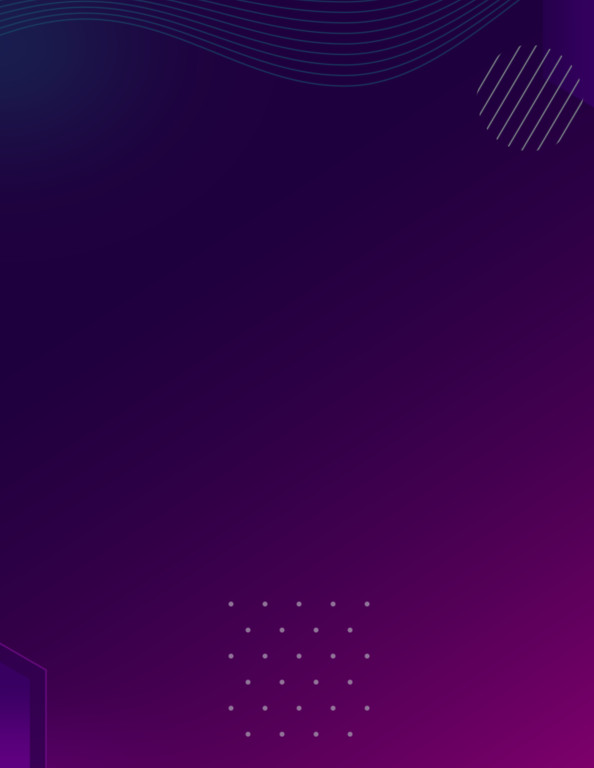
This background is drawn by a WebGL 2 fragment shader. Its source:

```glsl
#version 300 es
precision highp float;
// Dark indigo to magenta diagonal gradient with a teal corner glow, a bundle of
// wavy lines, a striped disc, a staggered dot grid and two hexagon corners.
// Every part is a distance function, measured in units of the canvas height.

#define WAVE_COUNT 9.0
#define WAVE_FREQ 9.28
#define LINE_SOFT 0.0012
#define DISC_CENTER vec2(0.690, 0.8724)
#define DISC_RADIUS 0.069
#define STRIPE_GAP 0.0177
#define DOT_ORIGIN vec2(0.3008, 0.2135)
#define DOT_PITCH vec2(0.0443, 0.0339)
#define DOT_RADIUS 0.0031
#define HEX_LOW vec2(0.0599, 0.1276)
#define HEX_HIGH vec2(0.707, 0.8984)

uniform vec2 u_resolution;
out vec4 fragColor;

// Coverage of the region where d is negative, with a slightly soft edge
float fill(float d) {
    float edge = max(0.0014, 0.7 / u_resolution.y);
    return 1.0 - smoothstep(-edge, edge, d);
}

// Soft line around d = 0
float stroke(float d) {
    float t = d / max(LINE_SOFT, 0.6 / u_resolution.y);
    return exp(-t * t);
}

// Hexagon corner with its vertex at the origin and its body to the lower left
float hexCorner(vec2 q) {
    return max(q.x, dot(q, vec2(0.5, 0.866)));
}

vec3 background(vec2 p) {
    const vec3 indigo = vec3(0.118, 0.0, 0.242);
    const vec3 magenta = vec3(0.495, 0.0, 0.422);
    const vec3 teal = vec3(0.095, 0.140, 0.320);
    float along = dot(vec2(p.x, 1.0 - p.y), vec2(0.54, 0.83));
    float s = clamp((along - 0.35) / 0.9, 0.0, 1.0);
    vec3 color = mix(indigo, magenta, pow(s, 1.6));
    vec2 g = (p - vec2(0.0, 0.94)) / vec2(0.18, 0.14);
    return mix(color, teal, 0.8 * exp(-dot(g, g)));
}

// Parallel waves that bunch up at the crest and spread in the trough
float waves(vec2 p) {
    float swing = cos(WAVE_FREQ * (p.x - 0.1107));
    float rise = max(p.x - 0.449, 0.0);
    float lowest = 0.0684 - 0.0436 * swing - 0.903 * rise * rise;
    float k = (lowest - (1.0 - p.y)) / (0.0107 - 0.0030 * swing);
    float slope = max(length(vec2(dFdx(k), dFdy(k))) * u_resolution.y, 1.0);
    float d = (fract(k + 0.5) - 0.5) / slope;
    return stroke(d) * step(-0.5, k) * step(k, WAVE_COUNT - 0.5);
}

float stripedDisc(vec2 p) {
    vec2 q = p - DISC_CENTER;
    float across = dot(q, vec2(0.862, -0.507)) + 0.001;
    float d = (fract(across / STRIPE_GAP) - 0.5) * STRIPE_GAP;
    return stroke(d) * fill(length(q) - DISC_RADIUS);
}

// Six rows, alternating five and four dots
float dotGrid(vec2 p) {
    vec2 q = vec2(p.x - DOT_ORIGIN.x, DOT_ORIGIN.y - p.y);
    float row = clamp(round(q.y / DOT_PITCH.y), 0.0, 5.0);
    float odd = mod(row, 2.0);
    q.x -= 0.5 * odd * DOT_PITCH.x;
    float column = clamp(round(q.x / DOT_PITCH.x), 0.0, 4.0 - odd);
    return fill(length(q - vec2(column, row) * DOT_PITCH) - DOT_RADIUS);
}

void main() {
    vec2 p = gl_FragCoord.xy / u_resolution.y;
    vec3 color = background(p);

    // Violet hexagon in the upper right
    float high = hexCorner(HEX_HIGH - p);
    vec3 violet = mix(vec3(0.155, 0.0, 0.310), vec3(0.210, 0.0, 0.385),
                      smoothstep(0.707, 0.773, p.x));
    color = mix(color, violet, 0.9 * fill(high));

    // Outlined hexagon in the lower left, with a dark rim and a lit core
    float low = hexCorner(p - HEX_LOW);
    vec3 core = mix(vec3(0.390, 0.0, 0.520), vec3(0.220, 0.0, 0.390),
                    smoothstep(0.0, 0.12, p.y));
    vec2 g = p / vec2(0.17, 0.07);
    color += vec3(0.07, 0.0, 0.08) * exp(-dot(g, g));
    color = mix(color, vec3(0.185, 0.0, 0.310), 0.75 * fill(low));
    color = mix(color, core, 0.9 * fill(low + 0.021));
    color = mix(color, vec3(0.450, 0.050, 0.540), 0.75 * stroke(low));

    // Line work and dots
    color = mix(color, vec3(0.090, 0.310, 0.430), 0.55 * waves(p));
    color = mix(color, vec3(0.530, 0.600, 0.570), 0.72 * stripedDisc(p));
    color = mix(color, vec3(0.600, 0.510, 0.630), 0.9 * dotGrid(p));

    fragColor = vec4(color, 1.0);
}
```
